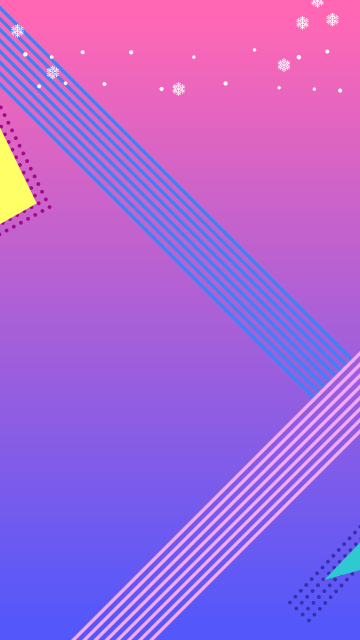
Reproduce this background procedurally as a WebGL 1 fragment shader.

```glsl
precision highp float;
// Retro poster: a pink to blue vertical gradient crossed by two diagonal bands
// of stripes, with corner wedges over dot lattices and snow along the top.
// Everything is a distance function on a sheet WIDTH units wide, y running down.

uniform vec2 u_resolution;

#define WIDTH 432.0
#define STRIPE_COUNT 8.0
#define STRIPE_HALF_WIDTH 2.0
#define LATTICE_DOT_RADIUS 2.3
#define SNOW_DOT_COUNT 16
#define SNOW_DOT_RADIUS 2.3
#define FLAKE_COUNT 7
#define FLAKE_RADIUS 7.5
#define FLAKE_LINE 0.55

const vec3 PINK = vec3(1.0, 0.405, 0.71);
const vec3 INDIGO = vec3(0.33, 0.345, 0.98);
const vec3 BLUE = vec3(0.235, 0.51, 0.965);
const vec3 ORCHID = vec3(0.97, 0.66, 0.96);
const vec3 YELLOW = vec3(1.0, 1.0, 0.4);
const vec3 MAGENTA = vec3(0.65, 0.03, 0.54);
const vec3 TEAL = vec3(0.18, 0.79, 0.82);
const vec3 NAVY = vec3(0.23, 0.18, 0.68);

// Antialiased coverage of a signed distance
float cover(float d) {
  return clamp(0.5 - d * u_resolution.x / WIDTH, 0.0, 1.0);
}

float hash(float n) {
  return fract(sin(n * 12.9898) * 43758.5453);
}

float segment(vec2 p, vec2 a, vec2 b) {
  vec2 ab = b - a;
  return length(p - a - ab * clamp(dot(p - a, ab) / dot(ab, ab), 0.0, 1.0));
}

// Parallel 45 degree stripes along the axis value c = y - x or x + y
float stripes(float c, float first, float spacing) {
  float index = clamp(floor((c - first) / spacing + 0.5), 0.0, STRIPE_COUNT - 1.0);
  return abs(c - first - index * spacing) * 0.7071 - STRIPE_HALF_WIDTH;
}

// Corner bounded by two half planes with the given outward normals
float wedge(vec2 p, vec2 corner, vec2 n1, vec2 n2) {
  return max(dot(p - corner, normalize(n1)), dot(p - corner, normalize(n2)));
}

// Finite lattice of dots spanned by steps u and v
float lattice(vec2 p, vec2 origin, vec2 u, vec2 v, vec2 last) {
  vec2 q = p - origin;
  vec2 cell = vec2(q.x * v.y - q.y * v.x, u.x * q.y - u.y * q.x) / (u.x * v.y - u.y * v.x);
  cell = clamp(floor(cell + 0.5), vec2(0.0), last);
  return length(q - u * cell.x - v * cell.y) - LATTICE_DOT_RADIUS;
}

// Six arms, each with two pairs of side branches
float snowflake(vec2 p) {
  float sector = 1.0471976;
  float angle = abs(mod(atan(p.x, p.y) + 0.5 * sector, sector) - 0.5 * sector);
  vec2 q = length(p) * vec2(cos(angle), sin(angle)) / FLAKE_RADIUS;
  float d = segment(q, vec2(0.0), vec2(1.0, 0.0));
  d = min(d, segment(q, vec2(0.35, 0.0), vec2(0.58, 0.26)));
  d = min(d, segment(q, vec2(0.62, 0.0), vec2(0.86, 0.28)));
  return d * FLAKE_RADIUS - FLAKE_LINE;
}

// Dots alternate between two rows; flakes follow a wave
float snow(vec2 p) {
  float d = WIDTH;
  for (int i = 0; i < SNOW_DOT_COUNT; i++) {
    float n = float(i);
    float x = 14.0 + 27.0 * n - 24.0 * sin(0.5 * (n - 1.5));
    float row = mod(n, 2.0) < 0.5 ? 65.0 : 103.0;
    float y = row + 12.0 * (hash(n + 3.0) - 0.5);
    float radius = SNOW_DOT_RADIUS + 0.8 * (hash(n + 40.0) - 0.5);
    d = min(d, length(p - vec2(x, y)) - radius);
  }
  for (int i = 0; i < FLAKE_COUNT; i++) {
    float n = float(i);
    float x = 21.0 + 18.0 * n + 270.0 * smoothstep(0.5, 3.2, n);
    float y = 54.0 + 53.0 * cos(n - 1.9);
    d = min(d, snowflake(p - vec2(x, y)));
  }
  return d;
}

void main() {
  vec2 p = vec2(gl_FragCoord.x, u_resolution.y - gl_FragCoord.y) * WIDTH / u_resolution.x;
  float height = WIDTH * u_resolution.y / u_resolution.x;
  vec3 color = mix(PINK, INDIGO, clamp((p.y / height - 0.03) / 0.94, 0.0, 1.0));

  // Diagonal bands: the blue one stops at the first orchid stripe
  float falling = p.y - p.x;
  float rising = p.x + p.y;
  float blueBand = max(stripes(falling, 9.5, 13.05), (rising - 856.0) * 0.7071);
  color = mix(color, BLUE, cover(blueBand));
  color = mix(color, ORCHID, cover(stripes(rising, 856.0, 13.35)));

  // Left corner piece over its dots
  float leftDots = lattice(p, vec2(59.5, 248.5), vec2(-4.5, -9.2), vec2(-8.6, 4.7), vec2(14.0, 7.0));
  color = mix(color, MAGENTA, cover(leftDots));
  color = mix(color, YELLOW, cover(wedge(p, vec2(44.0, 244.0), vec2(91.0, -44.0), vec2(25.0, 44.0))));

  // Right corner piece over its dots
  float rightDots = lattice(p, vec2(348.0, 723.0), vec2(6.5, -7.0), vec2(7.6, 7.2), vec2(14.0, 3.0));
  color = mix(color, NAVY, cover(rightDots));
  color = mix(color, TEAL, cover(wedge(p, vec2(389.0, 696.0), vec2(-45.0, -43.0), vec2(12.0, 43.0))));

  color = mix(color, vec3(1.0), 0.95 * cover(snow(p)));
  gl_FragColor = vec4(color, 1.0);
}
```
